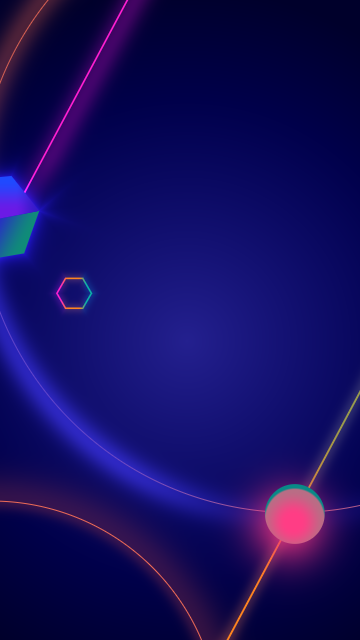
Write a Shadertoy shader that draws this background.

```glsl
#define BACK_CENTER vec2(0.52, 0.83)
#define RING_CENTER vec2(0.815, 1.229)
#define RING_RADIUS 0.875
#define ARC_CENTER vec2(-0.023, -0.247)
#define ARC_RADIUS 0.633
#define BALL_CENTER vec2(0.819, 0.350)
#define BALL_RADIUS 0.083
#define HEX_CENTER vec2(0.206, 0.963)
#define HEX_APOTHEM 0.0415
#define BEAM_DIR vec2(0.471, 0.882)

const vec3 ORANGE = vec3(1.0, 0.52, 0.12);
const vec3 CORAL = vec3(0.93, 0.42, 0.34);
const vec3 MAGENTA = vec3(1.0, 0.12, 0.82);
const vec3 VIOLET = vec3(0.42, 0.29, 0.80);
const vec3 TEAL = vec3(0.03, 0.54, 0.53);

// Coverage of a filled shape and of a thin outline
float fill(float d) {
    return clamp(0.5 - d * iResolution.x, 0.0, 1.0);
}

float stroke(float d, float halfWidth) {
    return fill(abs(d) - halfWidth);
}

float bell(float d, float width) {
    return exp(-d * d / (width * width));
}

// Signed distance to the line a-b, positive on its left
float edge(vec2 p, vec2 a, vec2 b) {
    vec2 u = normalize(b - a);
    return dot(p - a, vec2(-u.y, u.x));
}

// Convex quad with clockwise corners
float quad(vec2 p, vec2 a, vec2 b, vec2 c, vec2 d) {
    return max(max(edge(p, a, b), edge(p, b, c)),
               max(edge(p, c, d), edge(p, d, a)));
}

float hexagon(vec2 p, float apothem) {
    p = abs(p);
    return max(p.y, dot(p, vec2(0.866, 0.5))) - apothem;
}

vec3 background(vec2 p) {
    float d = length(p - BACK_CENTER);
    float core = pow(max(1.0 - d / 0.68, 0.0), 1.2);
    return vec3(0.14 * core, 0.125 * core, max(0.56 - 0.40 * d, 0.17));
}

void drawRings(inout vec3 col, vec2 p) {
    // Large ring: coral above, violet at the lower left, pink below
    float d = length(p - RING_CENTER) - RING_RADIUS;
    float high = smoothstep(1.0, 1.5, p.y);
    vec3 tint = mix(VIOLET, vec3(0.80, 0.42, 0.56), smoothstep(0.15, 0.9, p.x));
    tint = mix(tint, CORAL, high);
    vec3 haze = mix(vec3(0.13, 0.11, 0.36), vec3(0.30, 0.13, 0.05), high);
    col += haze * bell(d - 0.01, 0.045) * (1.0 - 0.75 * smoothstep(0.3, 0.8, p.x));
    col = mix(col, tint, 0.85 * stroke(d, 0.0014));

    // Lower arc, glowing outwards
    d = length(p - ARC_CENTER) - ARC_RADIUS;
    float spread = d > 0.0 ? 0.075 : 0.025;
    col = mix(col, vec3(0.48, 0.17, 0.29), 0.42 * bell(d, spread));
    col = mix(col, CORAL, stroke(d, 0.0014));
}

void drawBeams(inout vec3 col, vec2 p) {
    vec2 side = vec2(BEAM_DIR.y, -BEAM_DIR.x);

    // Magenta beam with a glow on its right
    float d = dot(p - vec2(0.354, 1.778), side);
    float reach = smoothstep(1.15, 1.35, p.y);
    col = mix(col, vec3(0.48, 0.03, 0.56), 0.55 * reach * bell(d - 0.018, 0.04));
    col = mix(col, MAGENTA, stroke(d, 0.0023) * step(1.235, p.y));

    // Orange beam fading to olive
    d = dot(p - vec2(0.632, 0.0), side);
    vec3 tint = mix(ORANGE, vec3(0.60, 0.61, 0.30), smoothstep(0.2, 0.65, p.y));
    col += tint * 0.22 * bell(d, 0.022);
    col = mix(col, tint, stroke(d, 0.0026));
}

void drawCube(inout vec3 col, vec2 p) {
    vec2 corner = vec2(0.109, 1.192), hinge = vec2(-0.02, 1.167);
    float top = quad(p, vec2(-0.02, 1.284), vec2(0.032, 1.289), corner, hinge);
    float front = quad(p, hinge, corner, vec2(0.067, 1.074), vec2(-0.02, 1.059));
    float outside = max(min(top, front), 0.0);
    col += vec3(0.10, 0.06, 0.45) * exp(-outside / 0.022);

    vec3 topColor = mix(vec3(0.42, 0.10, 0.90), vec3(0.12, 0.29, 1.0),
                        smoothstep(1.19, 1.28, p.y));
    topColor = mix(topColor, vec3(0.20, 0.10, 0.78), smoothstep(0.04, 0.11, p.x));
    float green = smoothstep(-0.05, 0.09, p.x + 0.5 * (1.14 - p.y));
    vec3 frontColor = mix(vec3(0.17, 0.12, 0.82), vec3(0.06, 0.55, 0.47), green);
    col = mix(col, frontColor, fill(front));
    col = mix(col, topColor, fill(top));
}

void drawHexagon(inout vec3 col, vec2 p) {
    vec2 q = p - HEX_CENTER;
    float d = hexagon(q, HEX_APOTHEM);
    vec3 tint = mix(MAGENTA, ORANGE, smoothstep(-0.042, -0.015, q.x));
    tint = mix(tint, vec3(0.04, 0.70, 0.66), smoothstep(0.012, 0.035, q.x));
    col += tint * 0.16 * bell(d, 0.014);
    col = mix(col, tint, stroke(d, 0.0022));
}

void drawBall(inout vec3 col, vec2 p) {
    vec2 q = p - BALL_CENTER;
    float halo = bell(length(q + vec2(0.016, 0.032)), 0.105);
    col = mix(col, vec3(0.95, 0.20, 0.50), 0.85 * halo);

    // Teal rim behind a lower, pink-hearted face
    float face = length(q + vec2(0.0, 0.012));
    float heart = length(q + vec2(0.004, 0.022));
    vec3 pink = mix(vec3(1.0, 0.24, 0.52), vec3(0.72, 0.43, 0.52),
                    smoothstep(0.02, 0.09, heart));
    vec3 tint = mix(pink, TEAL, smoothstep(0.079, 0.086, face) * smoothstep(-0.03, 0.02, q.y));
    col = mix(col, tint, fill(length(q) - BALL_RADIUS));
}

void mainImage(out vec4 fragColor, in vec2 fragCoord) {
    vec2 p = fragCoord / iResolution.x;
    vec3 col = background(p);
    drawRings(col, p);
    drawBeams(col, p);
    drawCube(col, p);
    drawHexagon(col, p);
    drawBall(col, p);
    fragColor = vec4(clamp(col, 0.0, 1.0), 1.0);
}
```
